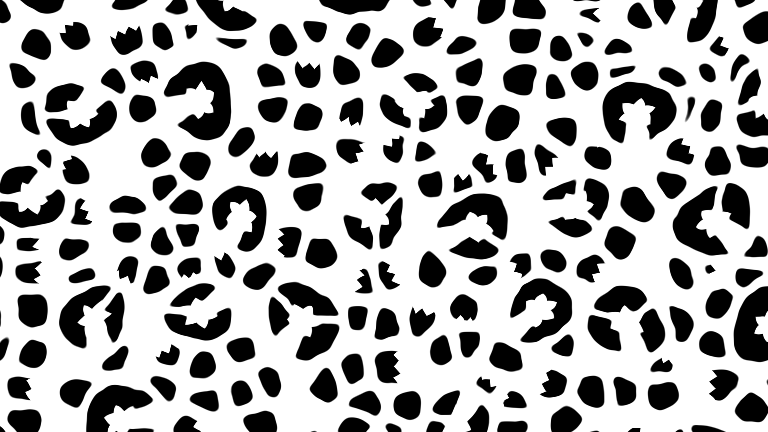
A WebGL 2 fragment shader for this pattern:

```glsl
#version 300 es
precision highp float;

uniform vec2 u_resolution;
out vec4 fragColor;

// Lengths are fractions of the canvas height
const vec3 INK = vec3(0.0);
const vec3 PAPER = vec3(1.0);
const float TAU = 6.2831853;
const float SPOT_CELL = 0.092;
const float SPOT_JITTER = 0.8;
const float SPOT_RADIUS = 0.056;
const float SPOT_ROUNDING = 0.006;
const vec2 SPOT_GAP = vec2(0.009, 0.017);
const float CHIPPED_SHARE = 0.38;
const float TOOTH_WIDTH = 0.026;
const float TOOTH_HEIGHT = 0.015;
const float ROSETTE_CELL = 0.26;
const float ROSETTE_JITTER = 0.3;
const float ROSETTE_SHARE = 0.86;
const vec2 ROSETTE_RADIUS = vec2(0.068, 0.086);
const float ROSETTE_MARGIN = 0.022;
const float HOLE_RADIUS = 0.025;
const float OPENING_WIDTH = 0.018;
const float SLIT_WIDTH = 0.009;
const float WOBBLE_SCALE = 42.0;
const float WOBBLE = 0.007;

vec3 hash3(vec2 p) {
  vec3 q = fract(vec3(p.xyx) * vec3(0.1031, 0.1030, 0.0973));
  q += dot(q, q.yxz + 33.33);
  return fract((q.xxy + q.yzz) * q.zyx);
}

vec2 noise2(vec2 p) {
  vec2 i = floor(p), f = fract(p);
  f = f * f * (3.0 - 2.0 * f);
  vec2 low = mix(hash3(i).xy, hash3(i + vec2(1, 0)).xy, f.x);
  vec2 high = mix(hash3(i + vec2(0, 1)).xy, hash3(i + vec2(1, 1)).xy, f.x);
  return mix(low, high, f.y) - 0.5;
}

vec2 direction(float angle) { return vec2(cos(angle), sin(angle)); }

float zigzag(float x) { return abs(2.0 * fract(x) - 1.0); }

float smoothMin(float a, float b, float k) {
  float h = max(k - abs(a - b), 0.0) / k;
  return min(a, b) - 0.25 * h * h * k;
}

// Broken ring: x is depth inside the ink, y is depth inside the outline
vec2 rosette(vec2 p, vec3 rnd, vec3 rnd2) {
  float turn = rnd.x * TAU;
  vec2 q = vec2(dot(p, direction(turn)), dot(p, direction(turn + TAU / 4.0)));
  q *= vec2(1.1, 0.92);
  float angle = atan(q.y, q.x);
  float radius = mix(ROSETTE_RADIUS.x, ROSETTE_RADIUS.y, rnd.y);
  float outline = radius * (1.0 + 0.07 * sin(3.0 * angle + rnd2.x * TAU)) - length(q);
  float teeth = TOOTH_HEIGHT * zigzag(angle * 6.0 / TAU + rnd2.y);
  float ink = min(outline, length(q) - HOLE_RADIUS - teeth);

  // One wide opening, then up to two narrow slits
  float cuts = 1.0 + floor(rnd.z * 3.0);
  for (float i = 0.0; i < cuts; i++) {
    vec2 dir = direction(rnd2.z * TAU + i * (1.7 + 0.7 * rnd2.x));
    float along = max(dot(q, dir), 0.0);
    float width = i < 0.5 ? OPENING_WIDTH + 0.15 * along : SLIT_WIDTH;
    ink = smoothMin(ink, length(q - dir * along) - width, 0.012);
  }
  return vec2(ink, outline);
}

vec2 rosetteField(vec2 p) {
  vec2 home = floor(p / ROSETTE_CELL);
  vec2 field = vec2(-1.0);
  for (int y = -1; y <= 1; y++)
    for (int x = -1; x <= 1; x++) {
      vec2 id = home + vec2(x, y);
      vec3 place = hash3(id + 71.3);
      if (place.z > ROSETTE_SHARE) continue;
      vec2 center = id + 0.5 + (place.xy - 0.5) * ROSETTE_JITTER;
      center.x += 0.5 * mod(id.y, 2.0) - 0.25;
      field = max(field, rosette(p - center * ROSETTE_CELL, hash3(id + 13.7), hash3(id + 45.1)));
    }
  return field;
}

vec2 spotSeed(vec2 id) {
  return (id + 0.5 + (hash3(id + 5.9).xy - 0.5) * SPOT_JITTER) * SPOT_CELL;
}

// Rounded Voronoi cells, kept clear of the rosettes
float spots(vec2 p, float rosetteOutline) {
  vec2 home = floor(p / SPOT_CELL), nearest = home;
  float best = 1e3;
  for (int y = -1; y <= 1; y++)
    for (int x = -1; x <= 1; x++) {
      vec2 id = home + vec2(x, y);
      float d = distance(p, spotSeed(id));
      if (d < best) { best = d; nearest = id; }
    }
  vec2 seed = spotSeed(nearest), q = p - seed;
  if (rosetteField(seed).y > -0.015) return -1.0;

  vec3 rnd = hash3(nearest + 91.7);
  vec2 axis = direction(rnd.x * TAU), side = vec2(-axis.y, axis.x);
  vec2 local = vec2(dot(q, axis), dot(q, side));
  float gap = mix(SPOT_GAP.x, SPOT_GAP.y, rnd.y);
  float ellipse = SPOT_RADIUS - length(local * vec2(0.85, 1.2));
  float margin = -rosetteOutline - ROSETTE_MARGIN + gap;
  float sum = exp(-ellipse / SPOT_ROUNDING) + exp(-margin / SPOT_ROUNDING);
  for (int y = -2; y <= 2; y++)
    for (int x = -2; x <= 2; x++) {
      if (x == 0 && y == 0) continue;
      vec2 other = spotSeed(nearest + vec2(x, y));
      float edge = dot(0.5 * (seed + other) - p, normalize(other - seed));
      sum += exp(-edge / SPOT_ROUNDING);
    }
  float ink = -SPOT_ROUNDING * log(sum) - gap;

  // Some spots have one ragged side
  float chip = local.x + 0.022 - TOOTH_HEIGHT * zigzag(local.y / TOOTH_WIDTH + rnd.y);
  return rnd.z < CHIPPED_SHARE ? min(ink, chip) : ink;
}

void main() {
  vec2 p = gl_FragCoord.xy / u_resolution.y;
  p += WOBBLE * noise2(p * WOBBLE_SCALE) + 3.0;
  vec2 rosettes = rosetteField(p);
  float ink = max(rosettes.x, spots(p, rosettes.y));
  float blur = 0.7 / u_resolution.y;
  fragColor = vec4(mix(PAPER, INK, smoothstep(-blur, blur, ink)), 1.0);
}
```
